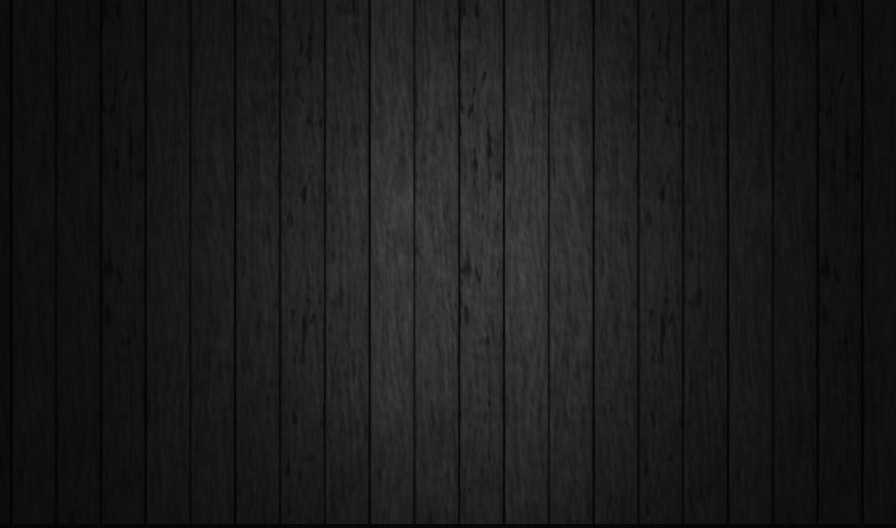
Write a Shadertoy shader that draws this texture.

```glsl
const float PLANKS = 20.0;
const float SEAM_OFFSET = 0.25;
const float TILE_PLANKS = 8.0;

// Per-plank brightness and amount of dark blotches, repeating across the wall
const float TINT[8] = float[8](1.07, 1.02, 1.00, 1.06, 1.03, 0.97, 0.95, 0.97);
const float BLOTCH[8] = float[8](0.20, 0.50, 0.85, 0.30, 0.30, 0.50, 0.85, 0.50);

vec2 hashGradient(vec2 cell) {
    vec2 h = vec2(dot(cell, vec2(127.1, 311.7)), dot(cell, vec2(269.5, 183.3)));
    return 2.0 * fract(sin(h) * 43758.5) - 1.0;
}

float gradientNoise(vec2 p) {
    vec2 i = floor(p), f = fract(p);
    vec2 w = f * f * f * (f * (f * 6.0 - 15.0) + 10.0);
    vec2 e = vec2(0.0, 1.0);
    float low = mix(dot(hashGradient(i), f),
                    dot(hashGradient(i + e.yx), f - e.yx), w.x);
    float high = mix(dot(hashGradient(i + e.xy), f - e.xy),
                     dot(hashGradient(i + e.yy), f - e.yy), w.x);
    return mix(low, high, w.y);
}

// Fine fibres: long strands first, then short slanted flecks
float fibres(vec2 p) {
    float sum = 0.0, weight = 0.35;
    vec2 scale = vec2(5.0, 6.0);
    for (int octave = 0; octave < 4; octave++) {
        vec2 slanted = vec2(p.x + 0.6 * p.y * float(octave), p.y);
        sum += weight * gradientNoise(slanted * scale + float(octave) * 17.3);
        scale *= vec2(1.4, 2.2);
        weight *= 1.12;
    }
    return sum;
}

// Long wavy growth lines
float growthRings(vec2 p) {
    float bend = gradientNoise(p * vec2(1.6, 3.5));
    return sin(p.x * 26.0 + bend * 22.0);
}

// Small ragged streaks gathered into loose groups
float darkStreaks(vec2 p) {
    float group = gradientNoise(p * vec2(2.0, 4.5));
    float streak = gradientNoise(p * vec2(6.0, 16.0));
    float ragged = gradientNoise(p * vec2(11.0, 50.0));
    return smoothstep(0.12, 0.50, 0.45 * group + 0.8 * streak + 0.5 * ragged);
}

float woodGrain(vec2 p, float blotch) {
    float shade = 1.0 + 0.44 * fibres(p) + 0.05 * growthRings(p);
    return shade * (1.0 - 0.48 * blotch * darkStreaks(p));
}

// Thin dark gap, narrow shadow and a faint lit bevel between planks
float seamShade(float u, float strength, float pixel) {
    float edge = min(u, 1.0 - u);
    float gap = 1.0 - smoothstep(0.008, 0.018 + pixel, edge);
    float shadow = exp(-edge * 17.0);
    float bevel = exp(-pow((u - 0.085) / 0.025, 2.0));
    return (1.0 - 0.72 * strength * gap) * (1.0 - 0.22 * shadow) + 0.08 * bevel;
}

float spotlight(vec2 uv) {
    vec2 d = uv - vec2(0.52, 0.54);
    return 0.050 + 0.163 * exp(-d.x * d.x / 0.078 - d.y * d.y / 0.32);
}

void mainImage(out vec4 fragColor, in vec2 fragCoord) {
    vec2 uv = fragCoord / iResolution.xy;

    // Plank layout
    float across = uv.x * PLANKS - SEAM_OFFSET;
    float u = fract(across);
    float id = mod(floor(across), TILE_PLANKS);
    int plank = int(id);
    float pixel = PLANKS / iResolution.x;

    // Wood surface
    vec2 grainPos = vec2(u + id * 5.37, uv.y + id * 3.71);
    float shade = woodGrain(grainPos, BLOTCH[plank]) * TINT[plank];
    float nearestSeam = mod(floor(across + 0.5), TILE_PLANKS);
    float seamStrength = 0.8 + 0.2 * cos(nearestSeam * 2.4);
    shade *= seamShade(u, seamStrength, pixel);

    // Light and dark lower border
    vec3 color = vec3(spotlight(uv) * shade);
    float border = 1.0 - smoothstep(0.006, 0.006 + 1.5 / iResolution.y, uv.y);
    color = mix(color, vec3(0.035, 0.020, 0.030), border);

    fragColor = vec4(clamp(color, 0.0, 1.0), 1.0);
}
```
